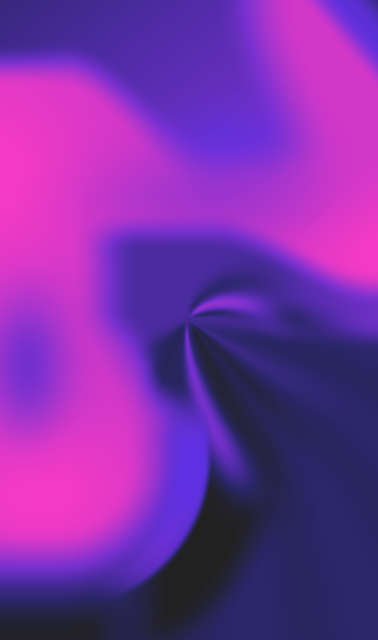
This background is drawn by a WebGL 2 fragment shader. Its source:

```glsl
#version 300 es
precision highp float;
// Soft neon gradient: pink lobes, an indigo cloud and a fan of bent rays.
// A scalar "heat" field is layered from blobs, soft edges and rays, then
// coloured by one ramp that runs from black through violet to pink.
uniform vec2 u_resolution;
out vec4 fragColor;

const float PI = 3.14159265;
const float ASPECT = 0.59;
const vec2 HUB = vec2(0.293, 0.501);
const vec3 ELECTRIC_BLUE = vec3(0.35, 0.19, 0.93);
const vec3 RAMP[7] = vec3[7](
  vec3(0.13, 0.13, 0.13), vec3(0.16, 0.15, 0.40), vec3(0.31, 0.17, 0.65),
  vec3(0.47, 0.19, 0.81), vec3(0.67, 0.21, 0.80), vec3(0.86, 0.22, 0.78),
  vec3(0.97, 0.23, 0.77));

vec3 heatColor(float heat) {
  vec3 color = RAMP[0];
  for (int i = 1; i < 7; i++) {
    color = mix(color, RAMP[i], clamp(heat - float(i - 1), 0.0, 1.0));
  }
  return color;
}

float bell(float x, float width) {
  return exp(-x * x / (width * width));
}

float blob(vec2 p, vec2 center, vec2 radius) {
  vec2 q = (p - center) / radius;
  return exp(-dot(q, q));
}

// Weight of a ray that leaves the hub at an angle and bends with distance.
float ray(vec2 polar, float angle, float bend, float width, vec2 fade) {
  float path = angle + bend * polar.x / (polar.x + 0.21);
  float offset = mod(polar.y - path + PI, 2.0 * PI) - PI;
  float reach = smoothstep(0.0, 0.025, polar.x) * (1.0 - smoothstep(fade.x, fade.y, polar.x));
  return bell(offset, width) * reach;
}

// Signed distance to the rounded pink lobe at the lower left.
float lobeDistance(float x, float depth) {
  vec2 q = max(vec2(x - 0.09, depth - 0.716), 0.0);
  return length(q) - 0.156 + 0.081 * (1.0 - smoothstep(0.48, 0.68, depth));
}

// Pink ground with the dark valley that enters from the top.
float pinkField(vec2 p, float depth) {
  float heat = 4.8;
  heat = mix(heat, 6.0, blob(p, vec2(0.0, 0.72), vec2(0.12, 0.15)));
  heat = mix(heat, 6.0, blob(p, vec2(0.06, 0.235), vec2(0.13, 0.10)));
  heat = mix(heat, 6.0, blob(p, vec2(0.60, 0.61), vec2(0.13, 0.09)));
  heat = mix(heat, 2.9, blob(p, vec2(0.043, 0.43), vec2(0.065, 0.11)));
  heat = mix(heat, 3.8, blob(p, vec2(0.33, 0.69), vec2(0.18, 0.07)));
  float floorLine = 0.102 + 0.163 * smoothstep(0.10, 0.34, p.x);
  float softness = mix(0.033, 0.06, smoothstep(0.0, 0.35, p.x));
  float wall = 0.40 + 0.07 * smoothstep(0.0, 0.25, depth);
  float valley = 1.0 - smoothstep(floorLine - softness, floorLine + softness, depth);
  valley *= 1.0 - smoothstep(wall - 0.065, wall + 0.065, p.x);
  return mix(heat, 1.35 + 2.2 * p.x + 3.0 * depth, valley);
}

// Indigo cloud above the hub, navy below it, with the fan of rays on top.
float darkField(vec2 p, float depth, float lobe) {
  vec2 arm = p - HUB;
  vec2 polar = vec2(length(arm), atan(arm.y, arm.x));
  float below = -arm.y - 0.07 * max(arm.x, 0.0) - 0.5 * max(-arm.x, 0.0);
  float cloud = 1.9 + 0.8 * smoothstep(0.39, 0.59, p.x);
  float navy = 1.0 + 0.1 * cos(polar.y * 17.0 + polar.x * 9.0) * smoothstep(0.02, 0.12, polar.x);
  float heat = mix(cloud, navy, smoothstep(-0.015, 0.03, below));
  heat = mix(heat, 2.9, (1.0 - smoothstep(0.01, 0.07, lobe)) * smoothstep(0.48, 0.55, depth));
  heat *= 1.0 - smoothstep(0.66, 0.78, depth) * (1.0 - smoothstep(0.14, 0.21, lobe));
  // Dark rays first, bright rays over them.
  heat = mix(heat, 1.1, ray(polar, 1.35, -2.3, 0.27, vec2(0.07, 0.20)));
  heat = mix(heat, 0.9, ray(polar, 0.40, -0.9, 0.14, vec2(0.12, 0.30)));
  heat = mix(heat, 0.5, ray(polar, -0.75, -0.1, 0.10, vec2(0.12, 0.34)));
  heat = mix(heat, 0.3, ray(polar, -1.05, -0.2, 0.19, vec2(0.20, 0.40)));
  heat = mix(heat, 0.8, ray(polar, -2.25, 0.9, 0.26, vec2(0.08, 0.18)));
  heat = mix(heat, 1.5, ray(polar, -0.55, 0.0, 0.10, vec2(0.08, 0.32)));
  heat = mix(heat, 3.5, ray(polar, 0.96, -2.3, 0.19, vec2(0.06, 0.18)));
  return mix(heat, 2.9, ray(polar, -1.70, 0.8, 0.12, vec2(0.18, 0.34)));
}

void main() {
  vec2 p = gl_FragCoord.xy / u_resolution * vec2(ASPECT, 1.0);
  float depth = 1.0 - p.y;
  float lobe = lobeDistance(p.x, depth);

  // Bright rim around the lobe: glowing at the right, fading at the left.
  float side = smoothstep(0.13, 0.27, p.x);
  float glowBand = 1.0 - smoothstep(0.071, 0.087, lobe);
  float rim = smoothstep(0.60, 0.70, depth) * mix(1.0, glowBand, side);
  float rimHeat = mix(mix(2.3, 0.1, smoothstep(0.0, 0.12, lobe)),
                      2.4 + 0.5 * bell(lobe - 0.053, 0.018), side);
  float dark = mix(darkField(p, depth, lobe), rimHeat, rim);

  // Join the two fields along the cloud top and the lobe edge.
  float cloudTop = 0.36 + 0.09 * smoothstep(0.33, 0.59, p.x);
  float shade = smoothstep(-0.032, 0.032, depth - cloudTop) * smoothstep(-0.055, 0.05, lobe);
  float heat = mix(pinkField(p, depth), dark, shade);

  // Blue slope in the upper right corner.
  float corner = 0.76 * (p.x - 0.514) - 0.65 * depth;
  float slope = smoothstep(-0.035, 0.02, corner);
  float farCorner = smoothstep(0.015, 0.07, corner);
  heat = mix(mix(heat, 2.4, slope), 1.2, farCorner);

  // Electric blue accents.
  float blue = 0.75 * side * rim * shade * smoothstep(0.0, 0.04, lobe)
             * bell(depth - 0.73, 0.13);
  blue = max(blue, 0.6 * slope * (1.0 - farCorner));
  blue = max(blue, 0.45 * blob(p, vec2(0.36, 0.785), vec2(0.09, 0.05)));
  fragColor = vec4(mix(heatColor(heat), ELECTRIC_BLUE, blue), 1.0);
}
```
